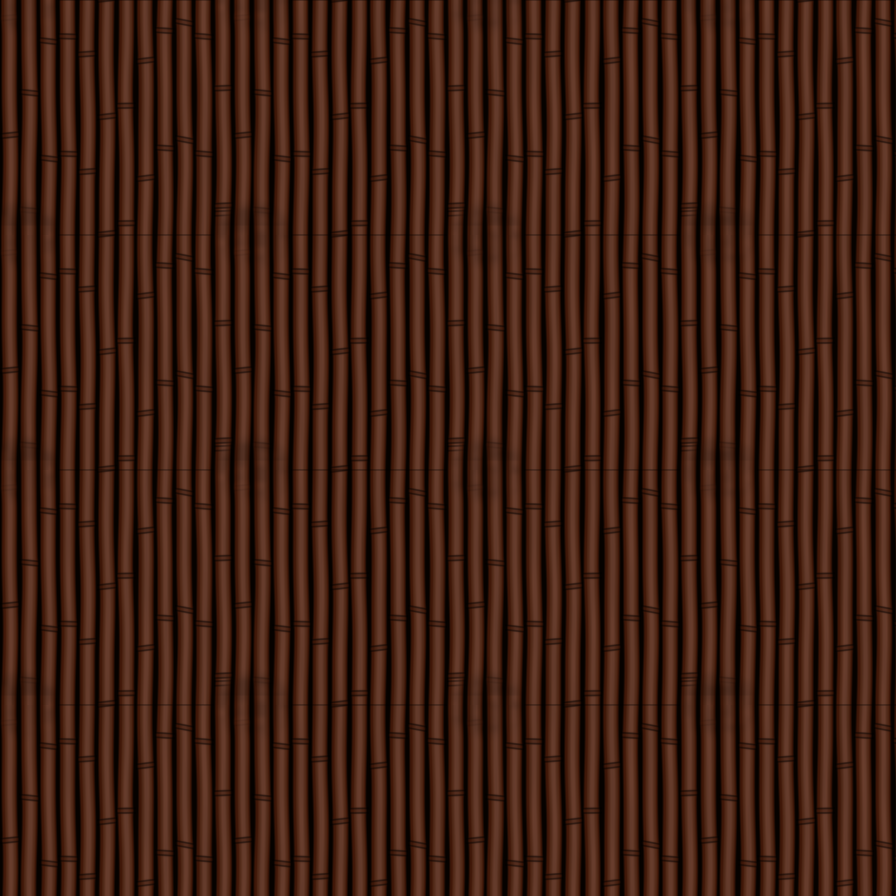
A three.js fragment shader for this texture:

```glsl
#define TILES vec2(3.845, 3.813)   // repeats across and down
#define POLES 12.0                 // poles in one tile
#define NODES 2.0                  // joints on a pole in one tile
#define BEND 0.045                 // sideways sway, in pole widths
#define RING_GAP 0.019             // half distance between the rings of a joint
#define RING_WIDTH 0.015
#define SEAM_WIDTH 0.005
#define LIGHT vec3(0.395, 0.232, 0.170)
#define BROWN vec3(0.315, 0.160, 0.090)
#define RUST vec3(0.250, 0.090, 0.030)
#define GAP vec3(0.022, 0.007, 0.000)
#define TAU 6.2832

varying vec2 vUv;

float hash(vec2 p) {
  vec3 q = fract(vec3(p.xyx) * 0.1031);
  q += dot(q, q.yzx + 33.33);
  return fract((q.x + q.y) * q.z);
}

float noise(vec2 p) {
  vec2 i = floor(p), f = fract(p);
  f = f * f * (3.0 - 2.0 * f);
  return mix(mix(hash(i), hash(i + vec2(1.0, 0.0)), f.x),
             mix(hash(i + vec2(0.0, 1.0)), hash(i + 1.0), f.x), f.y);
}

// Height of the first joint on each pole, as a share of the joint spacing
float jointPhase(float pole) {
  vec4 group = pole < 4.0 ? vec4(0.15, 0.79, 0.35, 0.31)
             : pole < 8.0 ? vec4(0.46, 0.99, 0.90, 0.515)
                          : vec4(0.26, 0.19, 0.31, 0.75);
  return dot(group, vec4(equal(vec4(mod(pole, 4.0)), vec4(0.0, 1.0, 2.0, 3.0))));
}

float softLine(float dist, float width) {
  return 1.0 - smoothstep(0.0, width, abs(dist));
}

// Pair of thin rings around a joint
float rings(float y) {
  return max(softLine(y - RING_GAP, RING_WIDTH), softLine(y + RING_GAP, RING_WIDTH));
}

// Rounded pole shading, from the lit middle to the dark gap
vec3 poleColor(float across) {
  float lit = abs(across - 0.06);
  float edge = abs(across);
  vec3 color = mix(LIGHT, BROWN, smoothstep(0.08, 0.45, lit));
  color = mix(color, RUST, smoothstep(0.40, 0.64, lit));
  return mix(color, GAP, smoothstep(0.62, 0.91, edge));
}

void main() {
  vec2 tile = vec2(vUv.x, 1.0 - vUv.y) * TILES;
  float column = tile.x * POLES;
  float pole = mod(floor(column), POLES);
  float down = fract(tile.y);
  float fromSeam = fract(tile.y + 0.5) - 0.5;
  float random = hash(vec2(pole, 7.0));

  // Worn patch over the first poles, centred on the seam
  float fromPatch = mod(column + 4.0, POLES) - 5.0;
  float worn = 1.0 - smoothstep(0.65, 1.15, length(vec2(fromPatch / 2.1, fromSeam / 0.145)));

  // Sway and swelling of the pole
  float sway = sin(TAU * (down + random)) + 0.5 * sin(TAU * (2.0 * down + random * 5.0));
  float joint = fract(tile.y * NODES - jointPhase(pole) + 0.5) - 0.5;
  float swell = 1.0 + 0.03 * softLine(joint, 0.06) + 0.05 * (random - 0.5);
  float center = 0.5 + BEND * sway * (0.7 + 0.6 * worn);
  float across = 2.0 * (fract(column) - center) / swell;
  vec3 color = poleColor(across);

  // Lengthwise grain and slow changes of tone
  float grain = noise(vec2(column * 9.0, down * 6.0));
  float tone = noise(vec2(pole * 3.7, down * 4.0 + 20.0));
  color *= 0.95 + 0.06 * grain + 0.04 * tone;

  // Tilted joints, with an extra pair of rings on the last pole
  float tilt = (hash(vec2(pole, 3.0)) - 0.5) * 0.035;
  float y = joint + tilt * across;
  float mark = rings(y);
  float extra = step(POLES - 1.5, pole) * step(0.5, down);
  mark = max(mark, extra * rings(y - 0.065));
  float stain = softLine(y, 0.045);
  float clear = 1.0 - 0.85 * worn;
  color = mix(color, RUST * 0.85, 0.38 * stain * clear * smoothstep(0.95, 0.6, abs(across)));
  color *= 1.0 - 0.45 * mark * clear;

  // Thin seam between tiles, and smudges in the worn patch
  float seam = softLine(fromSeam, SEAM_WIDTH) * step(3.0, pole) * step(pole, POLES - 1.5);
  color *= 1.0 - 0.40 * seam;
  float smudge = noise(vec2(column * 1.5, fromSeam * 30.0 + 50.0));
  color *= 1.0 - worn * (0.14 * smudge + 0.08 * smoothstep(-0.035, -0.045, fromSeam));

  gl_FragColor = vec4(color, 1.0);
}
```
